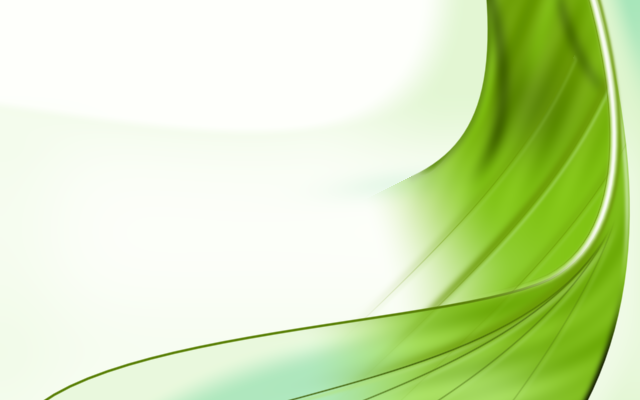
This background is drawn by a Shadertoy shader. Its source:

```glsl
// Translucent green silk sweeping up the right side over a pale, misty ground.
// Cubic strands give signed distances that bound the sheets; creases, soft
// glows and layered sines then shade the folds between them.

#define SEGMENTS 24
#define ASPECT 1.6
#define RIM_WIDTH .0085
#define CREASE_WIDTH .0018
#define SILK_AMOUNT .045
#define MIST_AMOUNT .85

const vec3 PAPER = vec3(.995, 1, .985);
const vec3 MIST = vec3(.87, .96, .8);
const vec3 MINT = vec3(.66, .9, .73);
const vec3 LEAF = vec3(.7, .89, .49);
const vec3 LIME = vec3(.51, .77, .08);
const vec3 OLIVE = vec3(.41, .58, .01);
const vec3 MOSS = vec3(.25, .37, .03);

// Signed distance to a cubic curve (positive left of travel) and its parameter
vec2 strand(vec2 p, vec4 ab, vec4 cd) {
  float best = 1e3, side = 1., along = 0., n = float(SEGMENTS);
  vec2 start = ab.xy;
  for (int i = 1; i <= SEGMENTS; i++) {
    float t = float(i)/n, u = 1. - t;
    vec2 end = u*u*(u*ab.xy + 3.*t*ab.zw) + t*t*(3.*u*cd.xy + t*cd.zw);
    vec2 s = end - start, w = p - start;
    float h = clamp(dot(w, s)/dot(s, s), 0., 1.), dist = length(w - s*h);
    if (dist < best) {
      best = dist;
      side = s.x*w.y - s.y*w.x;
      along = (float(i) - 1. + h)/n;
    }
    start = end;
  }
  return vec2(side < 0. ? -best : best, along);
}

float ramp(float a, float b, float x) {
  float t = clamp((x - a)/(b - a), 0., 1.);
  return t*t*(3. - 2.*t);
}
float fill(float d) { float aa = 1./iResolution.y; return ramp(-aa, aa, d); }
float line(float d, float w) { return fill(w - abs(d)); }
float glow(float d, float w) { return exp(-d*d/(w*w)); }

// Layered sines running across the folds
float silk(float x, float y) {
  return SILK_AMOUNT*(.6*sin(x*45. + y*5.) + .4*sin(x*97. - y*9.));
}

vec3 ground(vec2 p, float outer) {
  float haze = strand(p, vec4(-.05, .75, .62, .65), vec4(1.06, .58, 1.09, 1.02)).x;
  float column = ramp(.75, 1.12, p.x)*ramp(.5, .78, p.y);
  float veil = ramp(.01 + .03*column, -.02 - .06*column, haze);
  veil *= mix(.33*exp(min(haze, 0.)*9.), MIST_AMOUNT, column);
  vec3 col = mix(PAPER, MIST, veil);
  col = mix(col, MIST, .22*glow(p.x, .18)*ramp(.78, .6, p.y));
  col = mix(col, MIST, .2*glow(p.y - .12, .18));
  col = mix(col, MINT, .25*glow(p.x - 1., .16)*glow(p.y - .44 - .1*p.x, .035));
  // Mint veil beyond the outer edge
  float beyond = ramp(0., .08, -outer);
  vec3 veiled = mix(MIST, MINT, ramp(.65, 1., p.y)*beyond);
  veiled = mix(veiled, PAPER, .35*glow(p.y - .15, .2));
  return mix(col, veiled, fill(-outer)*mix(.55, 1., beyond));
}

vec3 upperSheet(vec3 col, vec2 p, float edge, float rim) {
  vec3 sheet = mix(LIME, OLIVE, .75*ramp(.5, .85, p.y));
  sheet = mix(sheet, LEAF, .55*glow(p.y - .27, .16)*ramp(1.48, 1.15, p.x));
  sheet = mix(sheet, LIME*1.12, .7*glow(edge - .012, .018)*ramp(.58, .75, p.y));
  // Dark folds hanging from the top
  float hang = strand(p, vec4(1.225, 1.02, 1.28, .78), vec4(1.27, .65, 1.17, .53)).x;
  float lean = strand(p, vec4(1.39, 1.02, 1.43, .9), vec4(1.46, .82, 1.52, .77)).x;
  sheet = mix(sheet, MOSS, .75*glow(hang, .02)*ramp(.52, .68, p.y));
  sheet = mix(sheet, MOSS, .6*glow(lean, .018));
  sheet = mix(sheet, MOSS, .45*glow(length((p - vec2(1.34, .73))*vec2(1, .7)), .09));
  sheet = mix(sheet, LIME, .6*glow(p.x - 1.08 - .3*p.y, .025)*ramp(.75, .9, p.y));
  sheet = mix(sheet, MOSS, .5*glow(edge, .014));
  sheet += silk(p.x - .35*p.y, p.y)*ramp(.35, .7, p.y);
  sheet = mix(sheet, LIME, .5*glow(rim, .05));
  float density = ramp(.93, 1.27, p.x + .28*(p.y - .4));
  density = max(density, .9*glow(edge, .025)*ramp(1., 1.09, p.x));
  return mix(col, sheet, density*fill(edge)*fill(rim));
}

vec3 lowerSheet(vec3 col, vec2 p, float rim, float outer) {
  float teal = strand(p, vec4(.38, -.01, .6, .12), vec4(.85, .17, 1.1, .2)).x;
  vec3 sheet = mix(mix(PAPER, MIST, .65), MINT, .9*ramp(.02, -.07, teal));
  sheet = mix(sheet, mix(LEAF, LIME, .4), ramp(.75, 1.1, p.x));
  sheet = mix(sheet, LIME*.93, ramp(1., 1.35, p.x + .4*p.y));
  sheet = mix(sheet, LEAF, .6*glow(length((p - vec2(1.22, .02))*vec2(.6, 1)), .1));
  sheet += silk(rim, p.x)*ramp(.6, 1.2, p.x);
  // Creases fanning out from the bend
  for (float k = 0.; k < 4.; k++) {
    vec2 fold = strand(p, vec4(.71, -.005, 1.02, .08) + k*vec4(.19, 0, .115, .01),
      vec4(1.36, .165, 1.51, .4) + k*vec4(.045, .048, .01, .02));
    float fade = (1. - .24*k)*ramp(1., .85, fold.y);
    sheet = mix(sheet, OLIVE, .55*fade*glow(fold.x - .006, .014)*ramp(.1, .5, fold.y));
    sheet = mix(sheet, LEAF, .5*fade*glow(fold.x + .009, .006));
    sheet = mix(sheet, MOSS, .85*fade*line(fold.x, CREASE_WIDTH));
  }
  // Bright upper and dark lower flank of the outer edge
  sheet = mix(sheet, MIST, .6*glow(outer - .006, .007)*ramp(.25, .5, p.y));
  sheet = mix(sheet, MOSS*.4, glow(outer, .011)*ramp(.32, .08, p.y));
  return mix(col, sheet, fill(-rim)*fill(outer));
}

void mainImage(out vec4 fragColor, in vec2 fragCoord) {
  vec2 p = fragCoord/iResolution.xy*vec2(ASPECT, 1);
  vec2 low = strand(p, vec4(.1, -.01, .36, .18), vec4(1.15, .195, 1.375, .302));
  vec2 high = strand(p, vec4(1.375, .302, 1.56, .4), vec4(1.575, .68, 1.48, 1.02));
  vec2 rim = abs(low.x) < abs(high.x) ? low : high + vec2(0, 1);
  float outer = strand(p, vec4(1.465, -.01, 1.61, .27), vec4(1.605, .62, 1.485, 1.02)).x;
  float edge = strand(p, vec4(1.215, 1.02, 1.235, .76), vec4(1.18, .63, 1.03, .56)).x;
  vec3 col = ground(p, outer);
  col = upperSheet(col, p, edge, rim.x);
  col = lowerSheet(col, p, rim.x, outer);
  // Diagonal pleats seen through both sheets
  float inside = fill(outer)*mix(.35, 1., fill(rim.x))*ramp(.8, 1.25, p.x);
  for (float k = -1.; k < 2.; k++) {
    vec2 q = p - k*vec2(.09, -.06);
    float pleat = strand(q, vec4(1.52, .79, 1.4, .52), vec4(1.2, .33, .85, 0)).x;
    float weight = inside*(.7 - .45*abs(k));
    col = mix(col, OLIVE, weight*glow(pleat + .006, .012));
    col = mix(col, LEAF, weight*.6*glow(pleat - .009, .005));
    col = mix(col, OLIVE, inside*.5*line(pleat, .0012));
  }
  // Rim: olive thread at the left, white gleam around the bend
  float bend = ramp(.75, 1.35, rim.y);
  col = mix(col, OLIVE, .8*bend*glow(rim.x + .011, .006));
  col = mix(col, mix(OLIVE, MOSS, .4), line(rim.x, .003)*(1. - bend));
  col = mix(col, PAPER, .95*bend*glow(rim.x - .002, RIM_WIDTH));
  col = mix(col, OLIVE, .7*bend*line(rim.x - .013, .0012));
  fragColor = vec4(clamp(col, 0., 1.), 1);
}
```
